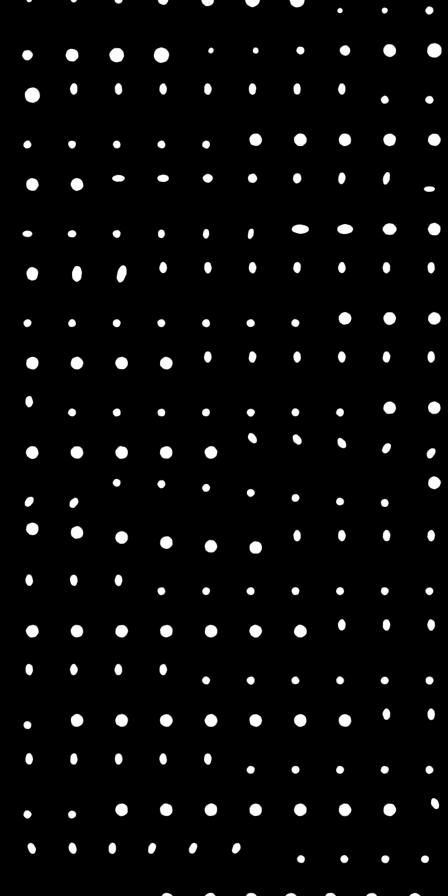
Give the GLSL for this pattern, as a Shadertoy shader.

```glsl
// White dots on black, ten per row, read left to right and top to bottom as one
// sequence. Runs of seven cycle through disc, oval and point; a few chapters of
// three runs swing one property each: size, stretch, height or sideways place.

#define PITCH 0.0997      // cell size, in canvas widths
#define COLUMNS 10.0
#define RUN 7.0           // dots of one kind in succession
#define CHAPTER 21.0      // three runs
#define DISC_RADIUS 0.14  // lengths below are in cells
#define POINT_RADIUS 0.087
#define OVAL_RADII vec2(0.083, 0.126)
#define SLIDE 0.225
#define STRETCH 0.32
#define WOBBLE 0.012
#define DOT_COLOUR vec3(0.995)
#define EDGE_PIXELS 0.85

const float PI = 3.14159265;

vec2 hashGradient(vec2 p) {
    p = fract(p * vec2(0.1031, 0.1137));
    p += dot(p, p.yx + 19.19);
    float angle = 2.0 * PI * fract((p.x + p.y) * p.x * 43.7);
    return vec2(cos(angle), sin(angle));
}

float gradientNoise(vec2 p) {
    vec2 i = floor(p), f = p - i;
    vec2 u = f * f * f * (f * (f * 6.0 - 15.0) + 10.0);
    vec2 e = vec2(1.0, 0.0);
    float low = mix(dot(hashGradient(i), f),
                    dot(hashGradient(i + e), f - e), u.x);
    float high = mix(dot(hashGradient(i + e.yx), f - e.yx),
                     dot(hashGradient(i + 1.0), f - 1.0), u.x);
    return mix(low, high, u.y);
}

// Approximate signed distance to an axis-aligned ellipse
float ellipseDistance(vec2 p, vec2 radii) {
    float k = length(p / radii);
    float slope = length(p / (radii * radii));
    return k * (k - 1.0) / max(slope, 1e-4);
}

vec2 rotate(vec2 p, float angle) {
    float c = cos(angle), s = sin(angle);
    return vec2(c * p.x - s * p.y, s * p.x + c * p.y);
}

void mainImage(out vec4 fragColor, in vec2 fragCoord) {
    // Cells counted from the upper left; rows reach a little above their line
    float cellPixels = PITCH * iResolution.x;
    vec2 grid = vec2(fragCoord.x, iResolution.y - fragCoord.y) / cellPixels;
    vec2 cell = floor(grid + vec2(0.0, 0.45));

    // Place in the sequence; swing eases from -1 to 1 along each run
    float index = cell.y * COLUMNS + cell.x;
    float chapter = floor(index / CHAPTER);
    float kind = floor(mod(index, CHAPTER) / RUN);
    float swing = -cos(PI * mod(index, RUN) / (RUN - 1.0));

    // Resting shape and place of each kind: oval, point, disc
    vec2 center = vec2(0.653, -0.008);
    vec2 radii = OVAL_RADII;
    if (kind > 1.5) {
        center = vec2(0.724, 0.13);
        radii = vec2(DISC_RADIUS);
    } else if (kind > 0.5) {
        center = vec2(0.614, 0.235);
        radii = vec2(POINT_RADIUS);
    }

    // Chapters that vary one property
    float tilt = 0.0;
    if (chapter == 0.0) {           // size
        radii = vec2(0.115 + 0.055 * swing);
    } else if (chapter == 2.0) {    // stretch, from wide to tall
        float stretch = exp(-STRETCH * swing * abs(swing));
        radii = sqrt(radii.x * radii.y) * vec2(stretch, 1.0 / stretch);
        tilt = 0.25 * smoothstep(0.8, 1.0, swing);
    } else if (chapter == 5.0) {    // height
        center.y = 0.035 + SLIDE * swing;
        tilt = 0.62 * (swing < -0.25 ? -1.0 : 1.0);
    } else if (chapter == 9.0) {    // sideways place
        center.x = 0.515 - SLIDE * swing;
        tilt = 0.45 * sin(1.5 * swing + 0.2);
    }

    // Dot with a slightly uneven outline
    vec2 p = (grid - cell - center) * vec2(1.0, -1.0);
    float distanceToDot = ellipseDistance(rotate(p, tilt), radii);
    distanceToDot += WOBBLE * gradientNoise(p * 11.0 + cell * 7.3 + 40.0);

    float edge = EDGE_PIXELS / cellPixels;
    float coverage = 1.0 - smoothstep(-edge, edge, distanceToDot);
    fragColor = vec4(DOT_COLOUR * coverage, 1.0);
}
```
